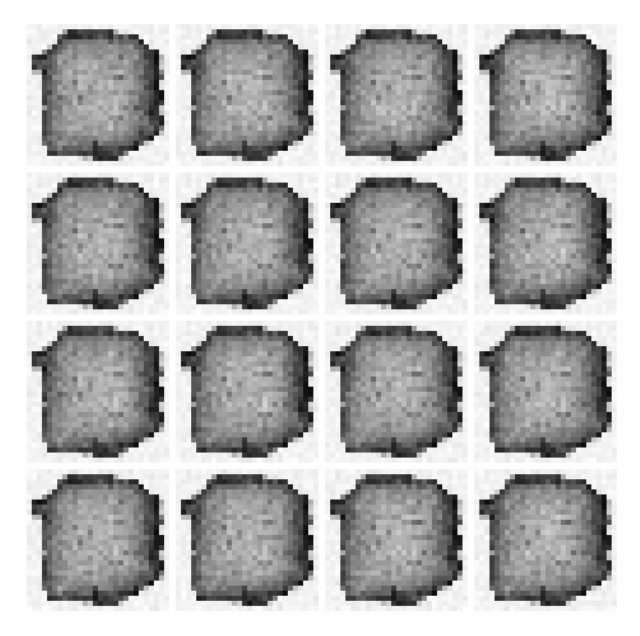
This pattern is drawn by a Shadertoy shader. Its source:

```glsl
#define TILES 4.0
#define CELLS 28.0
#define ORIGIN vec2(0.0417, 0.0380)
#define PITCH vec2(0.2331, 0.2332)
#define TILE_SIZE vec2(0.2227, 0.2231)
#define PAPER 0.995
#define GROUND 0.95
#define CORE 0.71
#define ROUGHNESS 0.9
#define GRAIN 0.20
#define TILE_GRAIN 0.11
#define EDGE_PX 1.3

vec2 gradientAt(vec2 p) {
    vec3 q = fract(p.xyx * vec3(0.1031, 0.1030, 0.0973));
    q += dot(q, q.yzx + 33.33);
    float angle = 6.28318 * fract((q.x + q.y) * q.z);
    return vec2(cos(angle), sin(angle));
}

float gradientNoise(vec2 p) {
    vec2 i = floor(p), f = p - i;
    vec2 u = f * f * f * (f * (f * 6.0 - 15.0) + 10.0);
    vec2 e = vec2(1.0, 0.0);
    float a = dot(gradientAt(i), f);
    float b = dot(gradientAt(i + e.xy), f - e.xy);
    float c = dot(gradientAt(i + e.yx), f - e.yx);
    float d = dot(gradientAt(i + e.xx), f - e.xx);
    return mix(mix(a, b, u.x), mix(c, d, u.x), u.y);
}

float boxDistance(vec2 p, vec2 halfSize, float radius) {
    vec2 q = abs(p) - halfSize + radius;
    return length(max(q, 0.0)) + min(max(q.x, q.y), 0.0) - radius;
}

// Outline in cell units, y pointing down
float blobDistance(vec2 p) {
    float d = boxDistance(p - vec2(14.8, 14.0), vec2(11.5, 12.1), 3.0);
    d = max(d, (9.3 - p.x - p.y) * 0.707);
    d = max(d, (p.x - p.y - 19.7) * 0.707);
    d = max(d, dot(p, vec2(0.507, 0.862)) - 31.9);
    d += ROUGHNESS * gradientNoise(p * 0.43 + 5.2);
    // Lugs on the left, top and bottom
    d = min(d, boxDistance(p - vec2(3.0, 7.8), vec2(1.9, 1.4), 0.3));
    d = min(d, boxDistance(p - vec2(12.5, 2.0), vec2(4.2, 1.0), 0.2));
    return min(d, boxDistance(p - vec2(15.5, 26.0), vec2(2.0, 0.9), 0.2));
}

float cellShade(vec2 cell, vec2 tile) {
    if (any(lessThan(cell, vec2(0.0))) || any(greaterThanEqual(cell, vec2(CELLS))))
        return PAPER;
    vec2 p = cell + 0.5;
    vec2 seed = tile * vec2(47.3, 61.7) + 19.1;
    float grain = gradientNoise(p * 0.73 + 3.7);
    float ownGrain = gradientNoise(p * 0.69 + seed);
    float blotch = gradientNoise(p * 0.16 + seed.yx);
    float d = blobDistance(p);
    float depth = max(-d, 0.0);

    // Dark rim: narrow on top, wide on the sides, paler at lower left
    float below = smoothstep(3.0, 9.0, p.y);
    float left = 1.0 - smoothstep(4.0, 13.0, p.x);
    float right = smoothstep(17.0, 25.0, p.x);
    float rim = 0.11 + 0.13 * left * smoothstep(9.0, 13.0, p.y);
    float falloff = mix(1.9, 2.9, below) + 0.9 * right;
    float shade = mix(CORE, rim, exp(-depth / falloff));
    shade -= 0.09 * right * below * (1.0 - smoothstep(16.0, 20.0, p.y));

    // Grain, pits and a short crack
    shade += GRAIN * grain + TILE_GRAIN * ownGrain + 0.07 * blotch;
    float pits = gradientNoise(p * 0.87 + 41.3);
    shade -= 0.18 * smoothstep(0.34, 0.46, pits) * smoothstep(2.0, 5.0, depth);
    shade -= 0.20 * (1.0 - smoothstep(0.3, 0.8, length(p - 12.5)));
    shade -= 0.16 * (1.0 - smoothstep(0.0, 0.5, boxDistance(p - vec2(13.5, 24.5), vec2(0.3, 1.2), 0.0)));

    float ground = GROUND + 0.07 * grain + 0.06 * ownGrain;
    float cover = 1.0 - smoothstep(-0.15, 0.55, d);
    return clamp(mix(ground, shade, cover), 0.05, 1.0);
}

void mainImage(out vec4 fragColor, in vec2 fragCoord) {
    vec2 uv = fragCoord / iResolution.xy;
    uv.y = 1.0 - uv.y;

    // Grid of tiles, split in the middle of each gutter
    vec2 grid = (uv - ORIGIN) / PITCH;
    vec2 tile = floor(grid + 0.5 * (1.0 - TILE_SIZE / PITCH));
    vec2 cellsPerUnit = CELLS / TILE_SIZE;
    vec2 pos = (grid - tile) * PITCH * cellsPerUnit;

    // Blend the four nearest cells over a thin seam
    vec2 seam = min(EDGE_PX * cellsPerUnit / iResolution.xy, vec2(1.0));
    vec2 corner = floor(pos - 0.5);
    vec2 f = clamp((pos - 1.0 - corner) / seam + 0.5, 0.0, 1.0);
    float shade = PAPER;
    if (all(greaterThanEqual(tile, vec2(0.0))) && all(lessThan(tile, vec2(TILES)))) {
        float top = mix(cellShade(corner, tile), cellShade(corner + vec2(1.0, 0.0), tile), f.x);
        float bottom = mix(cellShade(corner + vec2(0.0, 1.0), tile), cellShade(corner + 1.0, tile), f.x);
        shade = mix(top, bottom, f.y);
    }
    fragColor = vec4(vec3(shade), 1.0);
}
```
